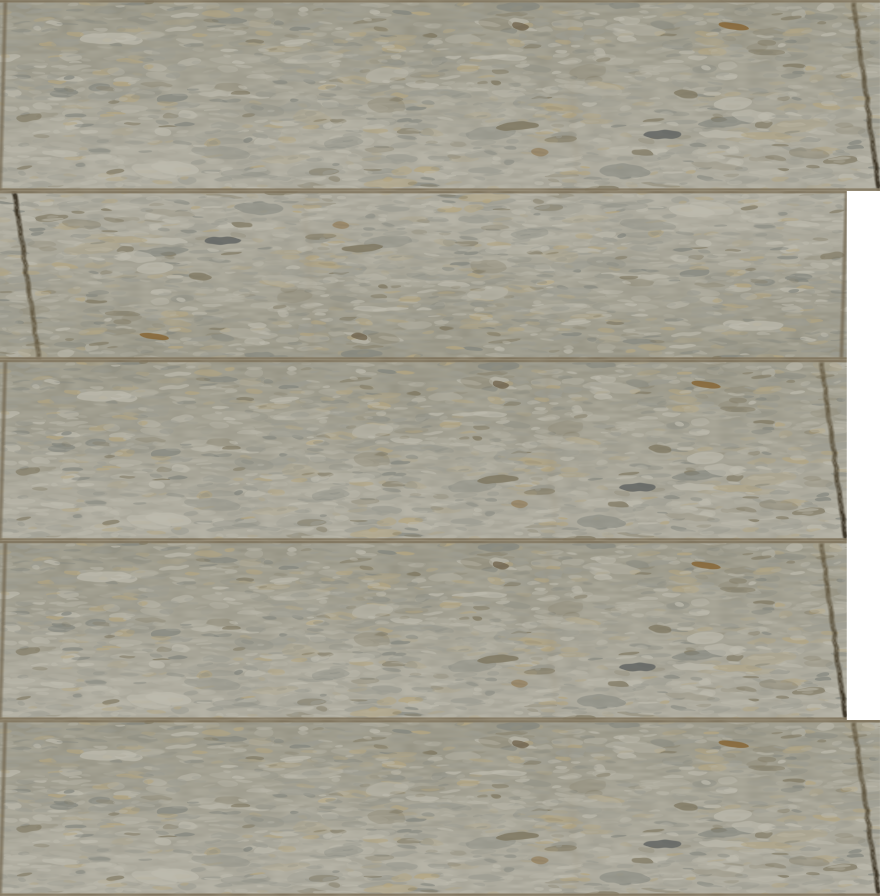
A WebGL 1 fragment shader for this texture:

```glsl
precision highp float;
// Five stacked terrazzo strips, one turned half round, with tan joints, a slanting crack and a white margin.
uniform vec2 u_resolution;

// Heights of the joints and widths of the strips, in canvas units
const float JOINT_1 = 0.1965;
const float JOINT_2 = 0.3965;
const float JOINT_3 = 0.5985;
const float JOINT_4 = 0.7870;
const float WIDE = 0.982;
const float NARROW = 0.945;
const float ASPECT = 4.75;
const float TURN_SHIFT = 0.016;
const float JOINT_HALF = 0.0028;
const float CRACK_HALF = 0.0036;

const vec3 STONE_TOP = vec3(0.615, 0.605, 0.545);
const vec3 STONE_LOW = vec3(0.685, 0.675, 0.625);
const vec3 PALE = vec3(0.74, 0.73, 0.68);
const vec3 ASH = vec3(0.61, 0.61, 0.57);
const vec3 SLATE = vec3(0.51, 0.52, 0.49);
const vec3 TAN = vec3(0.71, 0.65, 0.50);
const vec3 OLIVE = vec3(0.49, 0.46, 0.37);
const vec3 RUST = vec3(0.53, 0.40, 0.21);
const vec3 CHARCOAL = vec3(0.40, 0.41, 0.40);
const vec3 GROUT = vec3(0.60, 0.56, 0.47);
const vec3 GROUT_DARK = vec3(0.44, 0.39, 0.30);
const vec3 CRACK_TOP = vec3(0.42, 0.38, 0.29);
const vec3 CRACK_LOW = vec3(0.17, 0.14, 0.09);

vec4 hash4(vec2 p) {
  vec4 a = fract(p.xyxy * vec4(0.1031, 0.1030, 0.0973, 0.1099));
  a += dot(a, a.wzxy + 33.33);
  return fract((a.xxyz + a.yzzw) * a.zywx);
}

float noise(vec2 p) {
  vec2 i = floor(p), f = fract(p);
  f *= f * (3.0 - 2.0 * f);
  float low = mix(hash4(i).x, hash4(i + vec2(1.0, 0.0)).x, f.x);
  float high = mix(hash4(i + vec2(0.0, 1.0)).x, hash4(i + 1.0).x, f.x);
  return mix(low, high, f.y);
}

// Coverage of a slanted ellipse with radii r
float chip(vec2 d, vec2 r, float slant, float soft) {
  d.y += d.x * slant;
  float k = length(d / r);
  float dist = k * (k - 1.0) / max(length(d / (r * r)), 0.001);
  return 1.0 - smoothstep(-soft, soft, dist);
}

vec3 chipColour(float t) {
  if (t < 0.38) return PALE;
  if (t < 0.67) return ASH;
  if (t < 0.80) return SLATE;
  if (t < 0.93) return TAN;
  return OLIVE;
}

// One jittered grid of chips laid over col
vec3 chipLayer(vec3 col, vec2 q, vec2 cell, float density, float seed, float soft) {
  vec2 id = floor(q / cell);
  for (int j = -1; j <= 1; j++) {
    for (int i = -1; i <= 1; i++) {
      vec2 c = id + vec2(float(i), float(j));
      vec4 h = hash4(c + seed), k = hash4(c + seed + 57.3);
      vec2 centre = (c + 0.5 + 0.7 * (k.xy - 0.5)) * cell;
      vec2 r = cell * mix(vec2(0.25, 0.18), vec2(0.65, 0.48), k.zw);
      float cover = chip(q - centre, r, 0.24 * (h.y - 0.5), soft);
      float opacity = step(h.x, density) * mix(0.2, 0.75, h.z * h.z);
      col = mix(col, chipColour(h.w), cover * opacity);
    }
  }
  return col;
}

// Stone at q: x along the strip, y down from its top edge, strip height 1
vec3 terrazzo(vec2 q, float soft) {
  vec3 col = mix(STONE_TOP, STONE_LOW, smoothstep(0.0, 1.0, q.y));
  col += 0.05 * (noise(q * vec2(14.0, 55.0)) - 0.5) + 0.025 * (noise(q * vec2(3.0, 6.0)) - 0.5);
  vec2 w = q + vec2(0.03, 0.010) * (vec2(noise(q * 22.0), noise(q * 22.0 + 40.0)) - 0.5);
  col = chipLayer(col, w, vec2(0.15, 0.048), 0.75, 3.0, soft);
  col = chipLayer(col, w, vec2(0.085, 0.028), 0.55, 119.0, soft);
  col = chipLayer(col, w, vec2(0.25, 0.085), 0.27, 231.0, soft);
  // Landmark chips
  col = mix(col, PALE, 0.8 * chip(w - vec2(0.95, 0.88), vec2(0.125, 0.034), -0.08, soft));
  col = mix(col, OLIVE, 0.8 * chip(w - vec2(2.80, 0.66), vec2(0.115, 0.022), 0.06, soft));
  col = mix(col, CHARCOAL, 0.9 * chip(w - vec2(3.58, 0.705), vec2(0.105, 0.024), 0.0, soft));
  col = mix(col, RUST, 0.85 * chip(w - vec2(3.96, 0.14), vec2(0.09, 0.018), -0.12, soft));
  col = mix(col, GROUT_DARK, 0.8 * chip(w - vec2(2.81, 0.14), vec2(0.035, 0.02), -0.3, soft));
  col = mix(col, RUST, 0.45 * chip(w - vec2(2.92, 0.80), vec2(0.045, 0.022), 0.0, soft));
  col = mix(col, OLIVE, 0.7 * chip(w - vec2(3.47, 0.80), vec2(0.055, 0.018), -0.1, soft));
  // Faint upright stain
  float stain = exp(-pow((w.x - 3.07 - 0.04 * q.y) / 0.025, 2.0));
  return mix(col, GROUT, 0.28 * stain * noise(q * vec2(4.0, 9.0)));
}

void main() {
  vec2 p = gl_FragCoord.xy / u_resolution;
  float px = 1.0 / u_resolution.y;

  // Find the strip and its own coordinates
  vec2 span = vec2(0.0, JOINT_1);
  if (p.y > JOINT_1) span = vec2(JOINT_1, JOINT_2);
  if (p.y > JOINT_2) span = vec2(JOINT_2, JOINT_3);
  if (p.y > JOINT_3) span = vec2(JOINT_3, JOINT_4);
  if (p.y > JOINT_4) span = vec2(JOINT_4, 1.0);
  float width = (p.y < JOINT_1 || p.y > JOINT_4) ? WIDE : NARROW;
  bool turned = p.y > JOINT_3 && p.y < JOINT_4;
  vec2 uv = vec2(p.x / width, (span.y - p.y) / (span.y - span.x));
  if (turned) uv = 1.0 - uv;
  vec2 s = uv + vec2(turned ? TURN_SHIFT : 0.0, 0.0);
  vec3 col = terrazzo(s * vec2(ASPECT, 1.0), 0.8 * px / (span.y - span.x));

  // Worn left edge and slanting crack
  float edge = uv.x * width - 0.006 * (1.0 - uv.y);
  col = mix(col, GROUT_DARK, 0.65 * (1.0 - smoothstep(0.0, 0.003 + px, abs(edge))));
  float wobble = 0.002 * (noise(vec2(3.0, s.y * 25.0)) - 0.5);
  float crack = abs(s.x - 0.970 - 0.029 * s.y + wobble) * width;
  float grit = 0.6 + 0.4 * noise(s * vec2(500.0, 70.0));
  float crackCover = 1.0 - smoothstep(CRACK_HALF - 0.002 - px, CRACK_HALF + px, crack);
  col = mix(col, mix(CRACK_TOP, CRACK_LOW, s.y * s.y), crackCover * grit);

  // Joint: tan band edged by a thin dark line
  float joint = min(p.y - span.x, span.y - p.y);
  float wear = 0.6 + 0.4 * noise(vec2(p.x * 60.0, span.x * 90.0));
  col = mix(col, GROUT, 0.8 * (1.0 - smoothstep(JOINT_HALF - px, JOINT_HALF + px, joint)));
  col = mix(col, GROUT_DARK, 0.65 * wear * (1.0 - smoothstep(0.0004, 0.0008 + px, abs(joint - 0.0015))));

  // White margin on the right
  col = mix(col, vec3(1.0), smoothstep(-0.5 * px, 0.5 * px, p.x - width));
  gl_FragColor = vec4(col, 1.0);
}
```
